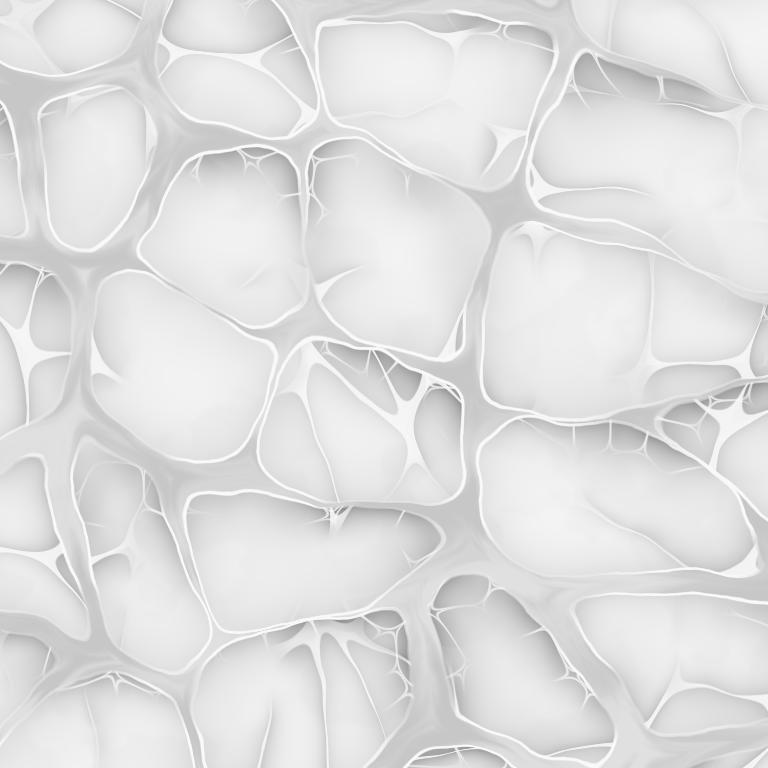
Give the GLSL for this texture, as a Shadertoy shader.

```glsl
// Draws white cracked marble with soft grey veins, bright rims and shaded slabs.

const float WHITE = 0.975;
const float RIM = 0.975;
const float VEIN_DARK = 0.78;
const float VEIN_LIGHT = 0.88;
const float SHADE_DEPTH = 0.28;      // darkest shading under a rim
const float SHADE_REACH = 0.028;
const float HAZE_DEPTH = 0.05;
const float HAZE_REACH = 0.06;
const vec2 SLAB_SCALE = vec2(3.8, 4.8);
const vec2 CRACK_SCALE = vec2(4.5, 8.5);
const float SPUR_SCALE = 15.0;
const float WARP = 0.14;
const float VEIN_MIN = 0.002;        // half widths, in canvas units
const float VEIN_MAX = 0.016;
const float RIM_WIDTH = 0.0019;
const float CRACK_WIDTH = 0.0012;
const float CORNER_SHARPNESS = 16.0;

float hash(vec2 p) {
    return fract(sin(dot(p, vec2(127.1, 311.7))) * 43758.55);
}

vec2 hash2(vec2 p) {
    return vec2(hash(p), hash(p + 37.3));
}

float noise(vec2 p) {
    vec2 i = floor(p), f = fract(p);
    f = f * f * (3.0 - 2.0 * f);
    return mix(mix(hash(i), hash(i + vec2(1, 0)), f.x),
               mix(hash(i + vec2(0, 1)), hash(i + vec2(1, 1)), f.x), f.y);
}

float fbm(vec2 p) {
    float sum = 0.0, amp = 0.5;
    for (int i = 0; i < 4; i++) {
        sum += amp * noise(p);
        p = mat2(1.6, 1.2, -1.2, 1.6) * p + 5.7;
        amp *= 0.5;
    }
    return sum / 0.9375;
}

mat2 rotation(float a) {
    return mat2(cos(a), sin(a), -sin(a), cos(a));
}

// Rounded Voronoi cells: x = edge distance, yz = offset from centre, w = cell id
vec4 cells(vec2 p) {
    vec2 base = floor(p), f = fract(p), nearest = vec2(0), nearestCell = vec2(0);
    float best = 9.0;
    for (int y = -1; y <= 1; y++)
    for (int x = -1; x <= 1; x++) {
        vec2 g = vec2(x, y);
        vec2 r = g + hash2(base + g) - f;
        if (dot(r, r) < best) {
            best = dot(r, r);
            nearest = r;
            nearestCell = g;
        }
    }
    float sum = 0.0;
    for (int y = -2; y <= 2; y++)
    for (int x = -2; x <= 2; x++) {
        vec2 g = nearestCell + vec2(x, y);
        vec2 r = g + hash2(base + g) - f;
        vec2 gap = r - nearest;
        if (dot(gap, gap) > 1e-5)
            sum += exp(-CORNER_SHARPNESS * dot(0.5 * (nearest + r), normalize(gap)));
    }
    return vec4(-log(sum) / CORNER_SHARPNESS, -nearest, hash(base + nearestCell + 71.0));
}

float line(float d, float halfWidth, float soft) {
    return 1.0 - smoothstep(halfWidth - soft, halfWidth + soft, abs(d));
}

void mainImage(out vec4 fragColor, in vec2 fragCoord) {
    vec2 uv = fragCoord / iResolution.y;
    float soft = max(0.001, 0.75 / iResolution.y);
    vec2 bend = vec2(fbm(uv * 3.0), fbm(uv * 3.0 + 17.0)) - 0.5;
    vec2 warped = rotation(0.25) * (uv + WARP * bend);

    // Large slabs and the vein between them
    vec4 slab = cells(warped * SLAB_SCALE + 3.0);
    float width = mix(VEIN_MIN, VEIN_MAX, smoothstep(0.25, 0.7, noise(uv * 5.0 + 40.0)));
    float rough = 0.009 * (fbm(uv * 20.0) - 0.5);
    float inside = slab.x / 4.3 - width - rough;
    float depth = max(inside, 0.0);

    // Milky surface with faint blotches
    float blotch = smoothstep(0.55, 0.62, fbm(uv * 9.0 + 60.0));
    float tone = WHITE - 0.012 * blotch - 0.025 * fbm(uv * 6.0 + 80.0);

    // Shading, strongest below the upper rims
    float patches = smoothstep(0.25, 0.65, noise(uv * 6.0 + 23.0));
    float shade = mix(0.12, 1.0, patches * smoothstep(-0.3, 0.4, slab.z));
    tone -= SHADE_DEPTH * shade * exp(-depth / SHADE_REACH);
    tone -= HAZE_DEPTH * exp(-depth / HAZE_REACH);

    // Fine cracks, turned differently in each slab
    vec2 crackPos = rotation(slab.w * 6.28) * (uv + 0.9 * WARP * bend);
    vec4 crack = cells(crackPos * CRACK_SCALE + slab.w * 50.0);
    float crackDist = max(crack.x / 6.2 + 0.3 * rough, 0.0);
    float crackMask = smoothstep(0.42, 0.56, fbm(uv * 4.0 + 9.0));
    tone -= 0.17 * crackMask * mix(0.25, 1.0, crack.w) * exp(-crackDist / 0.013);
    tone = mix(tone, RIM, 0.9 * crackMask * line(crackDist, CRACK_WIDTH, soft));

    // Short spurs reaching from shaded rims
    float spurDist = cells((uv + 0.6 * WARP * bend) * SPUR_SCALE).x / SPUR_SCALE;
    float spurMask = smoothstep(0.35, 0.7, shade) * (1.0 - smoothstep(0.012, 0.04, depth));
    tone = mix(tone, RIM, 0.8 * spurMask * line(spurDist, CRACK_WIDTH, soft));

    // Vein filling with cloudy streaks, then its bright rim
    float streak = fbm(warped * vec2(9.0, 14.0) + 30.0 + slab.x * 8.0);
    float vein = mix(VEIN_DARK, VEIN_LIGHT, smoothstep(0.25, 0.75, streak));
    tone = mix(tone, vein, 1.0 - smoothstep(-0.003, 0.002, inside));
    float rimStrength = mix(0.3, 1.0, smoothstep(0.3, 0.6, noise(uv * 11.0 + 12.0)));
    tone = mix(tone, RIM, rimStrength * line(inside, RIM_WIDTH, soft));

    fragColor = vec4(vec3(clamp(tone, 0.0, 1.0)), 1.0);
}
```
